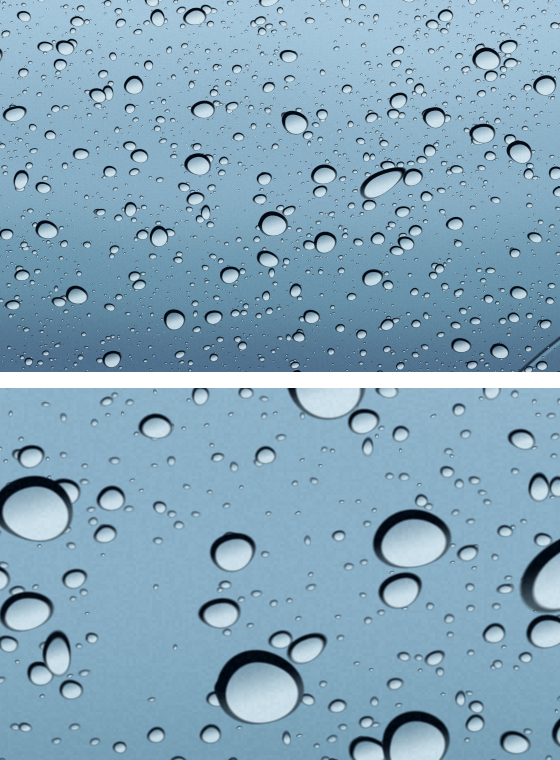
Top, the full canvas; bottom, a detail of the centre.
This texture is drawn by a Shadertoy shader. Its source:

```glsl
// Rain drops scattered over a window pane in front of a dusky blue sky.

const vec3 SKY_LOW = vec3(0.31, 0.44, 0.55);
const vec3 SKY_TEAL = vec3(0.41, 0.58, 0.67);
const vec3 SKY_MID = vec3(0.54, 0.69, 0.78);
const vec3 SKY_HIGH = vec3(0.65, 0.78, 0.86);
const vec3 RIM_DARK = vec3(0.005, 0.035, 0.075);
const vec3 CORE_LIGHT = vec3(0.84, 0.91, 0.94);

float hash(vec2 p) {
    return fract(sin(dot(p, vec2(127.1, 311.7))) * 43758.5453);
}

float noise(vec2 p) {
    vec2 i = floor(p), f = fract(p);
    f = f * f * (3.0 - 2.0 * f);
    return mix(mix(hash(i), hash(i + vec2(1, 0)), f.x),
               mix(hash(i + vec2(0, 1)), hash(i + vec2(1, 1)), f.x), f.y);
}

vec2 rotate(vec2 p, float angle) {
    float c = cos(angle), s = sin(angle);
    return vec2(c * p.x + s * p.y, c * p.y - s * p.x);
}

// Vertical gradient, gently warped by broad noise
vec3 skyColor(vec2 p) {
    float y = p.y + 0.12 * (noise(p * vec2(1.8, 2.5)) - 0.5);
    vec3 color = mix(SKY_LOW, SKY_TEAL, smoothstep(-0.04, 0.24, y));
    color = mix(color, SKY_MID, smoothstep(0.2, 0.54, y));
    return mix(color, SKY_HIGH, smoothstep(0.56, 1.0, y));
}

// Slanted seal with a pale edge, measured from the lower right corner
vec3 addSeal(vec3 color, vec2 p, float soft) {
    float d = dot(p - vec2(-0.06, 0.045), vec2(-0.61, 0.79)) + 0.5 * p.x * p.x;
    float pale = 1.0 - smoothstep(0.002, 0.002 + 3.0 * soft, abs(d + 0.008));
    float dark = 1.0 - smoothstep(0.001, 0.001 + 3.0 * soft, abs(d));
    color = mix(color, SKY_MID, 0.5 * pale);
    return mix(color, RIM_DARK, 0.6 * dark);
}

// One drop: soft ellipse, dark crescent on top, bright core shifted down
vec3 addDrop(vec3 color, vec3 sky, vec2 p, vec2 axes, float angle,
             float contrast, float seed, float soft) {
    vec2 q = rotate(p, angle) / axes + 1e-5;
    float blur = min(soft / axes.y, 0.6);
    if (dot(q, q) > 4.0) return color;

    float a = atan(q.y, q.x);
    float wobble = 1.0 + 0.045 * sin(2.0 * a + seed) + 0.03 * sin(3.0 * a + 1.7 * seed);
    float body = 1.0 - smoothstep(1.0 - blur, 1.0 + blur, length(q) / wobble);
    float coreRadius = length(q - rotate(vec2(0.05, -0.14), angle)) / wobble;
    float core = 1.0 - smoothstep(0.82 - blur, 0.82 + blur, coreRadius);

    float light = dot(p, vec2(-0.3, 0.95)) / sqrt(axes.x * axes.y);
    vec3 rimColor = mix(sky * 0.5, RIM_DARK, smoothstep(-0.5, 0.3, light));
    vec3 coreColor = mix(mix(sky, CORE_LIGHT, 0.85), sky * 0.88,
                         smoothstep(-0.45, 0.8, light));
    return mix(color, mix(rimColor, coreColor, core), body * contrast);
}

// A jittered grid of drops; the density swells and thins in patches
vec3 addDrops(vec3 color, vec3 sky, vec2 p, float cell, float density, vec2 radii,
              float contrast, float seed, float soft) {
    vec2 home = floor(p / cell);
    for (int j = -1; j <= 1; j++)
    for (int i = -1; i <= 1; i++) {
        vec2 id = home + vec2(i, j);
        vec2 key = id + seed * 17.3;
        float patchiness = 0.4 + 1.2 * noise(id * cell * 8.0 + seed);
        if (hash(key) > density * patchiness) continue;

        vec2 jitter = vec2(hash(key + 3.1), hash(key + 5.7));
        vec2 center = (id + 0.06 + 0.88 * jitter) * cell;
        float size = hash(key + 9.2);
        float radius = mix(radii.x, radii.y, pow(size, 1.6));
        float squash = mix(0.62, 0.92, hash(key + 12.4));
        float turn = hash(key + 15.8);
        float angle = turn > 0.88 ? 1.3 + 5.0 * (turn - 0.88) : 0.85 * turn - 0.3;
        color = addDrop(color, sky, p - center, radius * vec2(1.0, squash), angle,
                        contrast, 6.28 * hash(key + 20.6), soft);
    }
    return color;
}

void mainImage(out vec4 fragColor, in vec2 fragCoord) {
    vec2 p = fragCoord / iResolution.y;
    float aspect = iResolution.x / iResolution.y;
    float soft = max(0.7 / iResolution.y, 0.0014);

    vec3 sky = skyColor(p);
    vec3 color = addSeal(sky, p - vec2(aspect, 0.0), soft);

    // Drops from mist to large beads
    color = addDrops(color, sky, p, 0.019, 0.42, vec2(0.0018, 0.0046), 0.75, 1.0, soft);
    color = addDrops(color, sky, p, 0.042, 0.55, vec2(0.0050, 0.0110), 0.95, 2.0, soft);
    color = addDrops(color, sky, p, 0.084, 0.62, vec2(0.0115, 0.0210), 1.0, 3.0, soft);
    color = addDrops(color, sky, p, 0.165, 0.68, vec2(0.0230, 0.0380), 1.0, 4.0, soft);

    // One long drop starting to run, slightly narrower at its upper end
    vec2 runner = p - vec2(0.683 * aspect, 0.51);
    float width = 0.030 * clamp(1.0 - 2.5 * runner.x, 0.8, 1.15);
    color = addDrop(color, sky, runner, vec2(0.066, width), 0.5, 1.0, 1.0, soft);

    // Fine grain
    color += 0.024 * (hash(floor(p * 340.0)) - 0.5);
    fragColor = vec4(color, 1.0);
}
```
